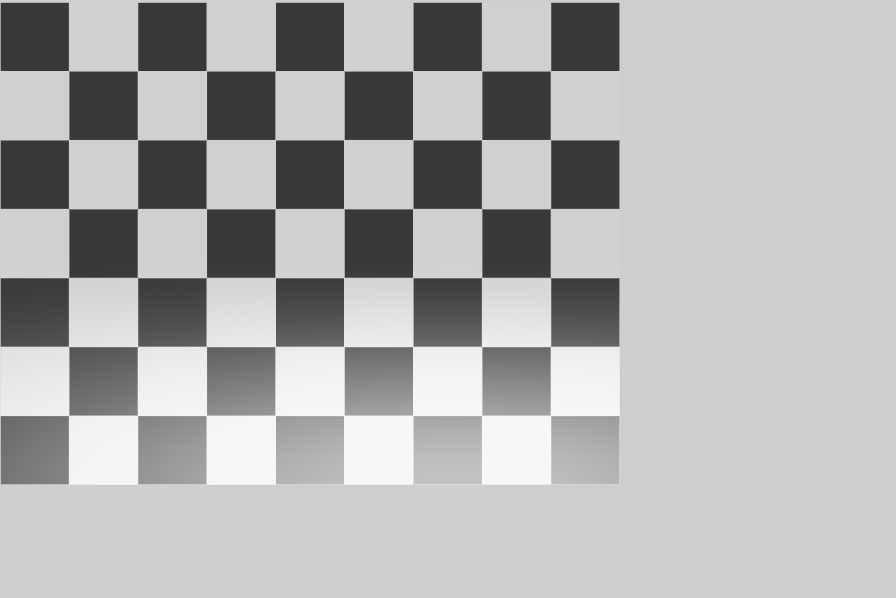
This pattern is drawn by a Shadertoy shader. Its source:

```glsl
// A charcoal and silver checkerboard on a plain grey ground, lit from below.
// Cells repeat with fract and floor; a soft glow, widest near the lower right
// of the board, lifts dark and pale cells at different rates.

const vec2 CANVAS = vec2(1.5, 1.0);          // canvas size in heights
const float CELL = 59.0 / 512.0;             // side of one square
const vec2 CELLS = vec2(9.0, 7.0);           // columns and rows
const vec2 BOARD_TOP_LEFT = vec2(0.0005, 0.996);

const float GROUND = 0.81;
const float DARK = 0.218;
const float DARK_LIT = 0.76;
const float PALE = 0.816;
const float PALE_LIT = 0.968;

// Signed distance to a box centred on the origin
float boxDistance(vec2 p, vec2 halfSize) {
    vec2 d = abs(p) - halfSize;
    return length(max(d, 0.0)) + min(max(d.x, d.y), 0.0);
}

// Antialiased coverage of a signed distance
float coverage(float distanceToEdge, float pixel) {
    return clamp(0.5 - distanceToEdge / pixel, 0.0, 1.0);
}

// Light rising towards the lower edge, fading to the sides
float glowAt(vec2 cellPos) {
    float rise = smoothstep(3.61, 7.0, cellPos.y);
    float side = (cellPos.x - 6.6) / 7.3;
    return rise * exp(-side * side);
}

// Coverage of the dark squares, slightly inset to leave a hairline seam
float darkSquares(vec2 cellPos, float pixel) {
    vec2 index = floor(cellPos);
    float isDark = 1.0 - mod(index.x + index.y, 2.0);
    float edge = boxDistance(fract(cellPos) - 0.5, vec2(0.496));
    return isDark * coverage(edge, pixel);
}

float boardShade(vec2 cellPos, float pixel) {
    float glow = glowAt(cellPos);
    float dark = mix(DARK, DARK_LIT, glow);
    float pale = mix(PALE, PALE_LIT, 1.0 - pow(1.0 - glow, 3.0));
    return mix(pale, dark, darkSquares(cellPos, pixel));
}

void mainImage(out vec4 fragColor, in vec2 fragCoord) {
    vec2 p = fragCoord / iResolution.xy * CANVAS;
    float pixel = 1.0 / (iResolution.y * CELL);

    // Cell coordinates count right and down from the board's top left
    vec2 cellPos = (p - BOARD_TOP_LEFT) * vec2(1.0, -1.0) / CELL;
    float board = coverage(boxDistance(cellPos - 0.5 * CELLS, 0.5 * CELLS), pixel);

    // Ground with a barely visible fall-off to the right
    float ground = GROUND + 0.004 * (0.5 - p.x / CANVAS.x);
    float shade = mix(ground, boardShade(cellPos, pixel), board);
    fragColor = vec4(vec3(shade), 1.0);
}
```
